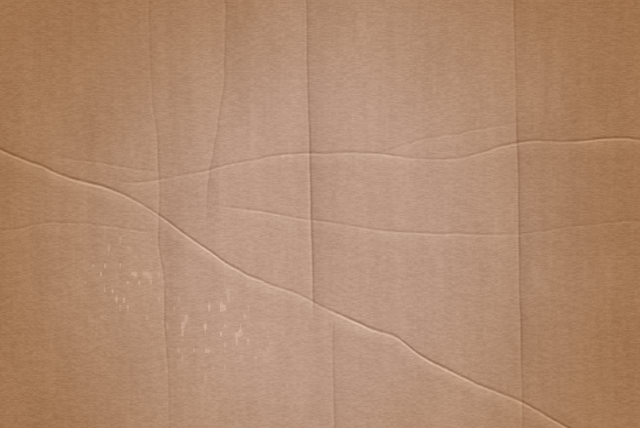
Write a Shadertoy shader that draws this texture.

```glsl
float hash(vec2 p) {
    return fract(sin(dot(p, vec2(127.1, 311.7))) * 43758.5453);
}

float noise(vec2 p) {
    vec2 i = floor(p), f = fract(p);
    f = f * f * (3.0 - 2.0 * f);
    return mix(mix(hash(i), hash(i + vec2(1, 0)), f.x),
               mix(hash(i + vec2(0, 1)), hash(i + vec2(1, 1)), f.x), f.y);
}

float fbm(vec2 p) {
    float sum = 0.0, amp = 0.5;
    for (int i = 0; i < 4; i++) {
        sum += amp * noise(p);
        p = p * 2.03 + 17.3;
        amp *= 0.5;
    }
    return sum;
}

float bell(float d, float width) {
    d /= width;
    return exp(-d * d);
}

// Fades in after a and out before b
float span(float a, float b, float x) {
    return smoothstep(a, a + 0.1, x) * (1.0 - smoothstep(b - 0.1, b, x));
}

// Lit ridge with a thin shadow above and a soft glow below
float crease(float d) {
    return 0.085 * bell(d, 0.0028) - 0.085 * bell(d - 0.0055, 0.003)
         + 0.025 * bell(d + 0.009, 0.012);
}

// Vertical fold: thin line, then a shade that fades to the right
float fold(float d) {
    return 0.025 * bell(d + 0.003, 0.003) - 0.05 * bell(d - 0.002, 0.003)
         - 0.035 * smoothstep(-0.003, 0.004, d) * exp(-max(d, 0.0) * 18.0);
}

float wobble(float x, float seed) {
    return 0.018 * (fbm(vec2(x * 9.0, seed)) - 0.47);
}

float creases(vec2 p) {
    float x = p.x, light = 0.0;

    // Long diagonal
    float diagonal = 0.652 - 0.49 * x + 0.035 * bell(x - 0.31, 0.12)
                   - 0.012 * bell(x - 0.58, 0.1) + 0.012 * bell(x - 0.93, 0.04);
    float d = (p.y - diagonal - wobble(x, 3.0)) * 0.89;
    light += crease(d) * (0.75 + 0.8 * noise(vec2(x * 12.0, 8.0)));

    // Upper and lower cross creases
    float upper = 0.575 + 0.065 * smoothstep(0.3, 0.75, x)
                - 0.018 * bell(x - 1.0, 0.1) + 0.028 * smoothstep(1.05, 1.3, x);
    light += 0.85 * crease(p.y - upper - wobble(x, 11.0)) * span(0.25, 1.6, x)
           * (0.4 + noise(vec2(x * 10.0, 4.0)));
    float lower = 0.515 - 0.062 * smoothstep(0.5, 0.95, x) + 0.03 * smoothstep(1.2, 1.5, x);
    light += 0.5 * crease(p.y - lower - wobble(x, 19.0)) * span(0.48, 1.6, x)
           * (0.4 + noise(vec2(x * 10.0, 6.0)));

    // Faint branches
    light += 0.35 * crease(p.y - 0.639 - 0.2 * (x - 0.86) - wobble(x, 23.0)) * span(0.84, 1.24, x);
    light += 0.35 * crease(p.y - 0.455 - 0.02 * sin(x * 9.0) - wobble(x, 29.0)) * span(-0.2, 0.4, x);
    light += 0.35 * crease(p.y - 0.625 + 0.15 * (x - 0.15) - wobble(x, 31.0)) * span(0.1, 0.42, x);
    return light;
}

float folds(vec2 p) {
    float y = p.y, light = 0.0;
    float patchy = 0.5 + noise(vec2(y * 9.0, 2.0));
    light += 0.55 * fold(p.x - 0.40 + 0.055 * y - wobble(y, 41.0)) * patchy;
    light += 0.6 * fold(p.x - 0.485 - 0.045 * smoothstep(0.5, 0.9, y) - wobble(y, 43.0))
           * smoothstep(0.4, 0.6, y);
    light += 1.3 * fold(p.x - 0.74 + 0.022 * y - 0.5 * wobble(y, 47.0))
           * smoothstep(0.24, 0.3, y) * (0.6 + 0.6 * bell(y - 0.52, 0.2));
    light += 0.6 * fold(p.x - 0.782 - 0.5 * wobble(y, 53.0)) * (1.0 - smoothstep(0.2, 0.28, y));
    light += 0.8 * fold(p.x - 1.225 + 0.02 * y - 0.4 * wobble(y, 59.0)) * patchy;
    return light;
}

void mainImage(out vec4 fragColor, in vec2 fragCoord) {
    vec2 p = fragCoord / iResolution.y;
    p.x *= 1.5 * iResolution.y / iResolution.x;

    // Pale centre, tan rim
    float radius = length((p - vec2(0.75, 0.43)) / vec2(0.75, 0.8));
    radius += 0.16 * (fbm(p * 4.0) - 0.47);
    vec3 color = mix(vec3(0.63, 0.457, 0.312), vec3(0.735, 0.603, 0.522),
                     1.0 - smoothstep(0.3, 1.15, radius));

    // Corrugation streaks, blotches and paper fibres
    float light = 0.035 * (fbm(vec2(p.x * 32.0, p.y * 2.5)) - 0.47);
    light += 0.04 * (fbm(p * vec2(9.0, 6.0) + 5.0) - 0.47);
    light += 0.045 * (noise(p * vec2(110.0, 300.0)) - 0.5);
    light += 0.035 * (noise(p * vec2(260.0, 340.0) + 40.0) - 0.5);
    light += creases(p) + folds(p);

    // Pale scuffs at the lower left
    float scuffArea = bell(length(p - vec2(0.27, 0.35)), 0.09)
                    + bell(length(p - vec2(0.5, 0.23)), 0.1);
    light += 0.1 * scuffArea * smoothstep(0.76, 0.9, noise(p * vec2(110.0, 50.0) + 9.0));

    fragColor = vec4(color + light * vec3(0.95, 1.0, 1.0), 1.0);
}
```
